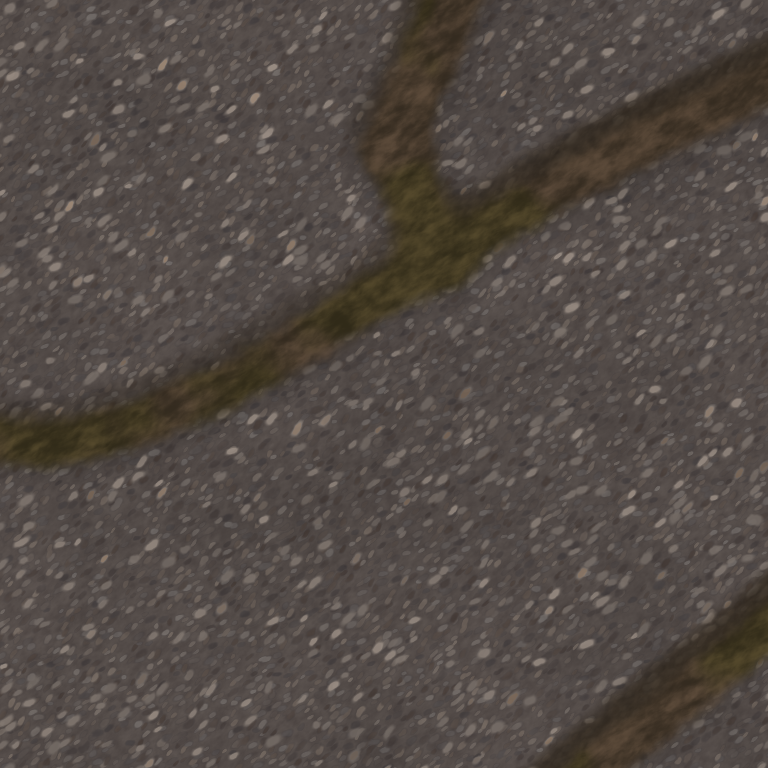
This texture is drawn by a Shadertoy shader. Its source:

```glsl
#define GRAIN_SIZE 0.0125
#define CHIP_SIZE 0.0165
#define CHIP_SHARE 0.15
#define GRAIN_ANGLE 0.75
#define JOINT_WIDTH 0.031
#define EDGE_SOFTNESS 0.013
#define STONE_DARK vec3(0.265, 0.235, 0.227)
#define STONE_LIGHT vec3(0.445, 0.412, 0.390)
#define CHIP_LIGHT vec3(0.62, 0.57, 0.53)
#define SOIL_DARK vec3(0.205, 0.168, 0.125)
#define SOIL_LIGHT vec3(0.365, 0.295, 0.230)

// Integer hash, three values in 0..1
vec3 hash3(vec2 cell, float seed) {
    uvec3 v = uvec3(ivec3(vec3(cell, seed)) + 4096);
    v = v * 1664525u + 1013904223u;
    v.x += v.y * v.z; v.y += v.z * v.x; v.z += v.x * v.y;
    v ^= v >> 16u;
    v.x += v.y * v.z; v.y += v.z * v.x; v.z += v.x * v.y;
    return vec3(v >> 8u) / 16777216.0;
}

float valueNoise(vec2 p) {
    vec2 i = floor(p), f = fract(p);
    f = f * f * (3.0 - 2.0 * f);
    vec2 e = vec2(1.0, 0.0);
    return mix(mix(hash3(i, 0.0).x, hash3(i + e, 0.0).x, f.x),
               mix(hash3(i + e.yx, 0.0).x, hash3(i + 1.0, 0.0).x, f.x), f.y);
}

float fbm(vec2 p) {
    float sum = 0.0, amp = 0.533;
    for (int k = 0; k < 4; k++) {
        sum += amp * valueNoise(p);
        p = mat2(1.6, 1.2, -1.2, 1.6) * p + 7.3;
        amp *= 0.5;
    }
    return sum;
}

vec2 rotate(vec2 p, float a) {
    float c = cos(a), s = sin(a);
    return vec2(c * p.x + s * p.y, c * p.y - s * p.x);
}

// Scattered slanted pebbles: x = tone, y = hue, z = coverage
vec3 pebbles(vec2 p, float size, float share, float seed) {
    vec2 q = rotate(p, GRAIN_ANGLE) / (size * vec2(1.2, 0.75));
    vec2 cell = floor(q);
    vec3 result = vec3(0.0);
    for (int y = -1; y <= 1; y++)
    for (int x = -1; x <= 1; x++) {
        vec2 id = cell + vec2(x, y);
        vec3 place = hash3(id, seed), look = hash3(id, seed + 1.0);
        vec2 d = rotate(q - id - 0.15 - 0.7 * place.xy, 1.3 * (look.z - 0.5));
        float r = length(d * vec2(0.85, 1.2)) + 0.12 * abs(d.x + d.y);
        float radius = mix(0.42, 0.78, look.y);
        float cover = (1.0 - smoothstep(radius * 0.45, radius, r)) * step(place.z, share);
        result = mix(result, vec3(look.x, look.z, max(result.z, cover)), cover);
        result.z = max(result.z, cover);
    }
    return result;
}

float segment(vec2 p, vec2 a, vec2 b) {
    vec2 d = b - a;
    return length(p - a - d * clamp(dot(p - a, d) / dot(d, d), 0.0, 1.0));
}

float smoothMin(float a, float b, float k) {
    float h = max(k - abs(a - b), 0.0) / k;
    return min(a, b) - 0.25 * h * h * k;
}

// Signed distance to the soil joints between the slabs
float joints(vec2 p) {
    float u = 1.0 - p.x;
    float curve = 0.427 + 0.466 * p.x - 0.62 * p.x * u * u * u;
    float slope = 0.466 - 0.62 * u * u * (1.0 - 4.0 * p.x);
    float mainJoint = abs(p.y - curve) / sqrt(1.0 + slope * slope) - JOINT_WIDTH;
    vec2 bend = vec2(0.515, 0.81);
    float branch = smoothMin(segment(p, vec2(0.60, 1.04), bend),
                             segment(p, bend, vec2(0.57, 0.67)), 0.03) - 1.25 * JOINT_WIDTH;
    float corner = segment(p, vec2(0.70, -0.06), vec2(1.05, 0.225)) - JOINT_WIDTH;
    return min(smoothMin(mainJoint, branch, 0.05), corner);
}

void mainImage(out vec4 fragColor, in vec2 fragCoord) {
    vec2 p = fragCoord / iResolution.y;
    float broad = fbm(p * 6.0);
    float fine = fbm(rotate(p, GRAIN_ANGLE) * vec2(90.0, 150.0));
    vec2 warped = p + 0.008 * (vec2(fbm(p * 45.0), fbm(p * 45.0 + 31.0)) - 0.5);

    // Stone bed with packed grains and sparse pale chips
    vec3 stone = mix(STONE_DARK, STONE_LIGHT, 0.10 + 0.45 * fine);
    vec3 grain = pebbles(warped, GRAIN_SIZE, 0.85, 10.0);
    vec3 grainColor = mix(STONE_DARK, STONE_LIGHT, pow(grain.x, 1.15) + 0.3 * (fine - 0.5));
    grainColor += (grain.y - 0.5) * vec3(0.022, 0.0, -0.022);
    stone = mix(stone, grainColor, 0.9 * grain.z);
    vec3 chip = pebbles(warped, CHIP_SIZE, CHIP_SHARE, 20.0);
    vec3 chipColor = mix(STONE_LIGHT, CHIP_LIGHT, chip.x * chip.x);
    chipColor += smoothstep(0.85, 1.0, chip.y) * vec3(0.03, -0.01, -0.05);
    stone = mix(stone, chipColor, 0.85 * chip.z);
    stone *= 0.92 + 0.16 * broad;

    // Streaked soil with a mossy tint
    vec2 along = rotate(warped, 0.55);
    float streak = fbm(along * vec2(28.0, 85.0));
    vec3 soil = mix(SOIL_DARK, SOIL_LIGHT, smoothstep(0.2, 0.85, 0.7 * streak + 0.3 * fine));
    soil = mix(soil, soil * vec3(0.92, 0.98, 0.76), smoothstep(0.45, 0.65, broad));

    // Joints, with shade below the upper slab edges
    float d = joints(warped) + 0.012 * (fbm(p * 30.0) - 0.5);
    float inside = 1.0 - smoothstep(-EDGE_SOFTNESS, EDGE_SOFTNESS, d);
    float rim = joints(warped + vec2(0.012, -0.020));
    float shade = (1.0 - smoothstep(-0.012, 0.014, rim)) * smoothstep(-0.022, 0.004, d);
    vec3 color = mix(stone, soil, inside);
    color = mix(color, SOIL_DARK * (0.85 + 0.4 * fine), shade * mix(0.3, 0.75, smoothstep(0.45, 0.75, p.x)));
    color *= 1.0 - 0.12 * (1.0 - smoothstep(0.0, 0.04, d)) * (1.0 - inside);
    fragColor = vec4(color, 1.0);
}
```
